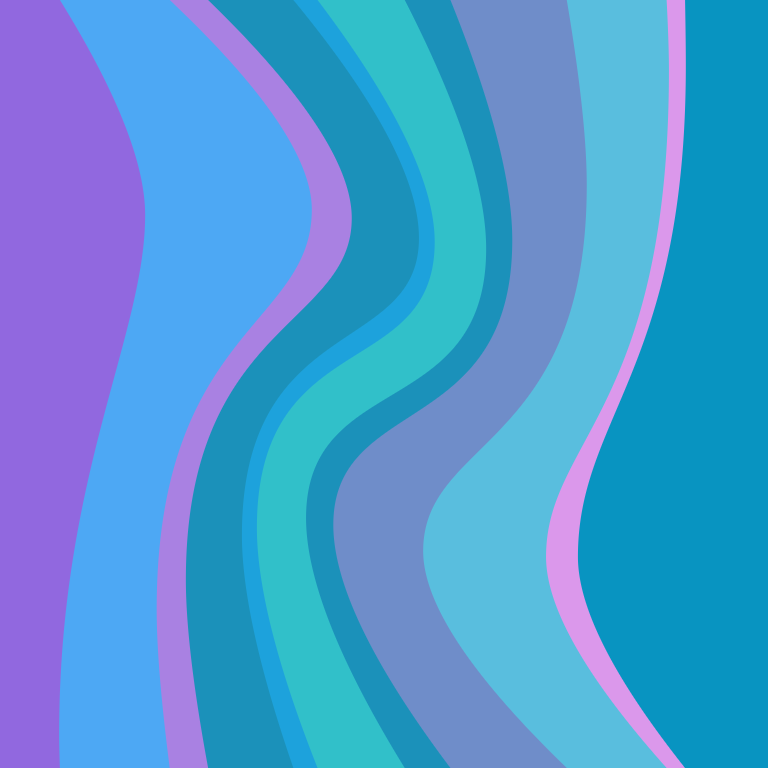
Give the GLSL for this background, as a WebGL 2 fragment shader.

```glsl
#version 300 es
precision highp float;

uniform vec2 u_resolution;
out vec4 outColor;

const int EDGES = 10;
const int SOLVE_STEPS = 18;
const float END_EASE = 0.36; // roundness of the outer arcs, below 0.5

const vec3 PURPLE     = vec3(0.569, 0.408, 0.875);
const vec3 BLUE       = vec3(0.302, 0.659, 0.957);
const vec3 VIOLET     = vec3(0.663, 0.506, 0.886);
const vec3 TEAL       = vec3(0.106, 0.569, 0.729);
const vec3 AZURE      = vec3(0.114, 0.635, 0.863);
const vec3 TURQUOISE  = vec3(0.192, 0.753, 0.788);
const vec3 PERIWINKLE = vec3(0.435, 0.553, 0.788);
const vec3 SKY        = vec3(0.349, 0.745, 0.871);
const vec3 PINK       = vec3(0.859, 0.596, 0.922);
const vec3 DEEP       = vec3(0.031, 0.580, 0.757);

// Colour to the right of each edge
const vec3 BANDS[EDGES] = vec3[](
    BLUE, VIOLET, TEAL, AZURE, TURQUOISE, TEAL, PERIWINKLE, SKY, PINK, DEEP);

// Horizontal: x at both ends, at the right bulge, at the left bulge
const vec3 REACH[EDGES] = vec3[](
    vec3(0.078, 0.189, 0.077), vec3(0.221, 0.406, 0.204),
    vec3(0.271, 0.458, 0.242), vec3(0.382, 0.5455, 0.315),
    vec3(0.4135, 0.566, 0.3345), vec3(0.527, 0.633, 0.3985),
    vec3(0.5865, 0.667, 0.434), vec3(0.738, 0.764, 0.551),
    vec3(0.868, 0.871, 0.711), vec3(0.892, 0.893, 0.7525));

// Vertical: depth of right bulge, depth of left bulge, tension of each
const vec4 BEND[EDGES] = vec4[](
    vec4(0.280, 0.957, 0.23, 0.50), vec4(0.273, 0.794, 0.29, 0.70),
    vec4(0.284, 0.755, 0.30, 0.71), vec4(0.310, 0.697, 0.40, 0.75),
    vec4(0.315, 0.6875, 0.49, 0.71), vec4(0.324, 0.6745, 0.64, 0.55),
    vec4(0.3125, 0.6835, 0.70, 0.46), vec4(0.241, 0.7175, 0.72, 0.31),
    vec4(0.091, 0.725, 0.70, 0.24), vec4(0.085, 0.725, 0.62, 0.285));

// Quadratic arc leaving a bulge vertically; n runs from bulge to end
float outerArc(float n) {
    float curve = 1.0 - 2.0 * END_EASE;
    float s = (sqrt(END_EASE * END_EASE + curve * n) - END_EASE) / curve;
    return s * s;
}

// Cubic Bezier with vertical tangents, solved for height by bisection
float innerArc(float n, vec2 tension) {
    float low = 0.0;
    float high = 1.0;
    for (int i = 0; i < SOLVE_STEPS; i++) {
        float t = 0.5 * (low + high);
        float u = 1.0 - t;
        float height = 3.0 * t * u * (tension.x * u + (1.0 - tension.y) * t) + t * t * t;
        if (height < n) low = t;
        else high = t;
    }
    return smoothstep(0.0, 1.0, 0.5 * (low + high));
}

// Horizontal position of a wavy edge at a depth below the top
float edgeX(vec3 reach, vec4 bend, float depth) {
    if (depth < bend.x) {
        return mix(reach.y, reach.x, outerArc((bend.x - depth) / bend.x));
    }
    if (depth > bend.y) {
        return mix(reach.z, reach.x, outerArc((depth - bend.y) / (1.0 - bend.y)));
    }
    float n = (depth - bend.x) / (bend.y - bend.x);
    return mix(reach.y, reach.z, innerArc(n, bend.zw));
}

void main() {
    vec2 uv = gl_FragCoord.xy / u_resolution;
    vec3 color = PURPLE;

    // Lay the bands over each other from left to right
    for (int i = 0; i < EDGES; i++) {
        float side = uv.x - edgeX(REACH[i], BEND[i], 1.0 - uv.y);
        float pixel = length(vec2(dFdx(side), dFdy(side)));
        color = mix(color, BANDS[i], clamp(side / pixel + 0.5, 0.0, 1.0));
    }
    outColor = vec4(color, 1.0);
}
```
